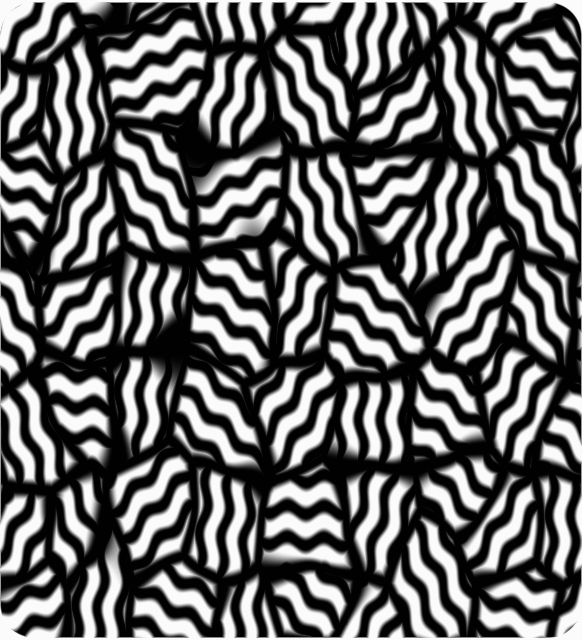
Reproduce this pattern procedurally as a Shadertoy shader.

```glsl
// Patchwork of wavy white stripes on a black rounded panel, each patch turned its own way.

const float PI = 3.14159265;

const vec3 INK = vec3(0.005);
const vec3 PAPER = vec3(0.985);

// Lengths are fractions of the canvas height.
const float SQUEEZE = 0.7;         // horizontal compression of the pattern
const float PATCH_SIZE = 0.162;    // mean spacing of the patches
const float PATCH_JITTER = 0.68;   // scatter of patch centres, in cells
const float PATCH_STRETCH = 1.22;  // patch elongation along its stripes
const float PATCH_GAP = 0.0095;    // half the black gap between patches
const float ANGLE_JITTER = 0.16;   // turn variation, in half turns
const float STRIPE_PERIOD = 0.049;
const float STRIPE_DUTY = 0.54;    // white share of a period
const float WAVE_LENGTH = 0.082;
const float WAVE_HEIGHT = 0.0068;
const float SOFTNESS = 0.0056;     // half width of the blurred stripe edge
const vec2 PANEL_INSET = vec2(0.001, 0.004);
const float PANEL_RADIUS = 0.052;

float hash(vec2 p) {
    return fract(sin(dot(p, vec2(127.1, 311.7))) * 43758.5453);
}

vec2 rotate(vec2 p, float angle) {
    float c = cos(angle), s = sin(angle);
    return vec2(c * p.x + s * p.y, c * p.y - s * p.x);
}

// Five staggered directions keep neighbouring patches from lining up.
float patchAngle(vec2 cell) {
    float turn = mod(2.0 * cell.x + cell.y, 5.0) / 5.0;
    return PI * (turn + ANGLE_JITTER * (2.0 * hash(cell + 17.3) - 1.0));
}

// Slightly boxy distance, longer along the stripes.
float patchDistance(vec2 q) {
    vec2 a = abs(q) * vec2(1.0 / PATCH_STRETCH, 1.06);
    return pow(a.x * a.x * a.x + a.y * a.y * a.y, 1.0 / 3.0);
}

// Signed distance to the wavy stripes, positive inside the white.
float stripes(vec2 q, vec2 cell) {
    float wave = WAVE_HEIGHT * sin(2.0 * PI * (q.x / WAVE_LENGTH + hash(cell + 5.1)));
    float across = (q.y + wave) / STRIPE_PERIOD + hash(cell + 9.7);
    float offCentre = abs(fract(across) - 0.5);
    return (0.5 * STRIPE_DUTY - offCentre) * STRIPE_PERIOD;
}

// Signed distance to the white marks of the nearest patch.
float patchwork(vec2 p) {
    vec2 home = floor(p / PATCH_SIZE);
    float nearest = 10.0, second = 10.0;
    vec2 nearestCell = home, local = vec2(0.0);
    for (int j = -2; j <= 2; j++) {
        for (int i = -2; i <= 2; i++) {
            vec2 cell = home + vec2(i, j);
            vec2 scatter = vec2(hash(cell), hash(cell + 41.9)) - 0.5;
            vec2 centre = (cell + 0.5 + PATCH_JITTER * scatter) * PATCH_SIZE;
            vec2 q = rotate(p - centre, patchAngle(cell));
            float d = patchDistance(q);
            if (d < nearest) {
                second = nearest;
                nearest = d;
                nearestCell = cell;
                local = q;
            } else {
                second = min(second, d);
            }
        }
    }
    float inset = 0.5 * (second - nearest) - PATCH_GAP;
    return min(inset, stripes(local, nearestCell));
}

float roundedBox(vec2 p, vec2 halfSize, float radius) {
    vec2 d = abs(p) - halfSize + radius;
    return length(max(d, 0.0)) + min(max(d.x, d.y), 0.0) - radius;
}

void mainImage(out vec4 fragColor, in vec2 fragCoord) {
    vec2 uv = fragCoord / iResolution.y;
    vec2 halfCanvas = 0.5 * iResolution.xy / iResolution.y;
    float pixel = 1.0 / iResolution.y;

    // Striped patches
    float marks = patchwork(vec2(uv.x / SQUEEZE, uv.y) + 0.37);
    float white = smoothstep(-SOFTNESS, SOFTNESS, marks);

    // White surround beyond the rounded panel
    float panel = roundedBox(uv - halfCanvas, halfCanvas - PANEL_INSET, PANEL_RADIUS);
    white = max(white, smoothstep(-pixel, pixel, panel));

    fragColor = vec4(mix(INK, PAPER, white), 1.0);
}
```
